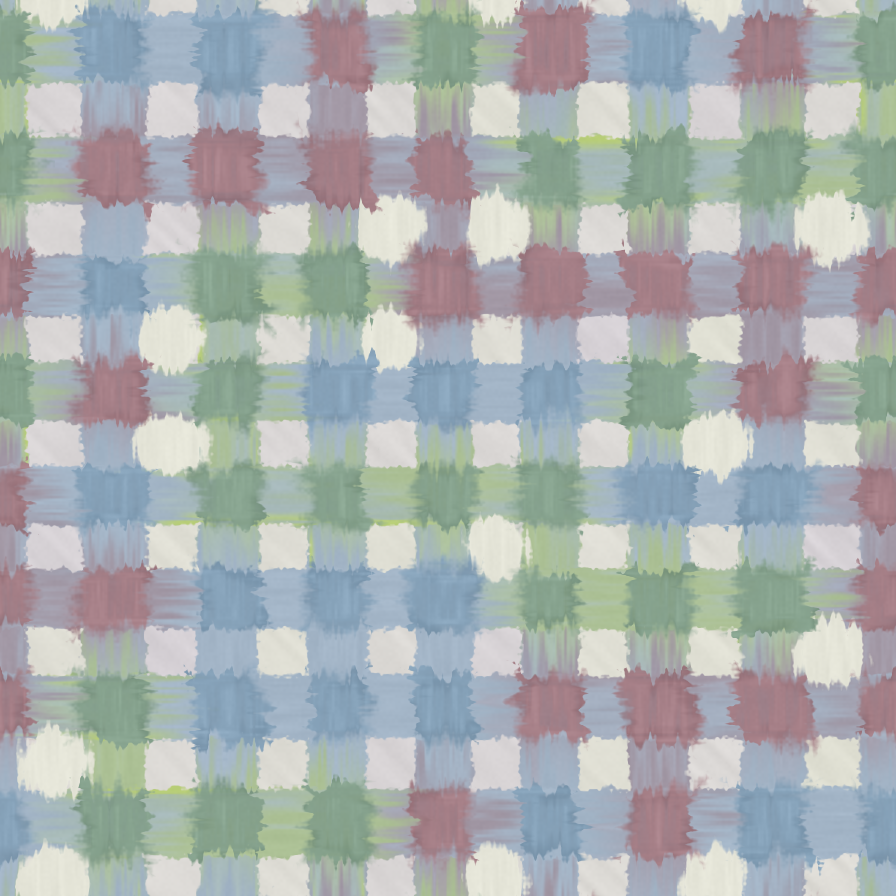
Write a Shadertoy shader that draws this pattern.

```glsl
// Painted gingham: 8 by 8 brushed crossings in blue, green and rose over pale paper.

float hash(vec2 p) {
    vec3 a = fract(p.xyx * 0.1031);
    a += dot(a, a.yzx + 33.33);
    return fract((a.x + a.y) * a.z);
}

// Value noise that wraps every 8 grid units; freq must be whole numbers.
float noise(vec2 g, vec2 freq) {
    vec2 p = g * freq, i = floor(p), f = p - i, wrap = 8.0 * freq, seed = freq * 7.0;
    f = f * f * (3.0 - 2.0 * f);
    float a = hash(mod(i, wrap) + seed);
    float b = hash(mod(i + vec2(1, 0), wrap) + seed);
    float c = hash(mod(i + vec2(0, 1), wrap) + seed);
    float d = hash(mod(i + 1.0, wrap) + seed);
    return mix(mix(a, b, f.x), mix(c, d, f.x), f.y);
}

// Pigment of a crossing: 0 blue, 1 green, 2 rose, in short runs along each row.
float pigmentAt(vec2 id) {
    id = mod(id, 8.0);
    float run = floor(mod(id.x + 3.0 * id.y, 8.0) / 3.0);
    float h = hash(id + 61.0) < 0.4 ? hash(id + 17.0) : hash(vec2(run + 40.0, id.y + 5.0));
    return step(0.31, h) + step(0.70, h);
}

vec3 knotColor(float k) {
    return k < 0.5 ? vec3(0.52, 0.63, 0.72) : k < 1.5 ? vec3(0.52, 0.63, 0.55) : vec3(0.64, 0.49, 0.52);
}

vec3 washColor(float k) {
    return k < 0.5 ? vec3(0.64, 0.71, 0.78) : k < 1.5 ? vec3(0.68, 0.76, 0.59) : vec3(0.64, 0.60, 0.65);
}

// Thin wash dragged from one crossing to the next, with lime paint caught at its edge.
vec3 band(vec2 from, vec2 to, float along, float across, float streak, float patchy) {
    float a = pigmentAt(from), b = pigmentAt(to);
    float drag = smoothstep(0.15, 0.85, along + 0.9 * (streak - 0.5));
    vec3 c = mix(washColor(a), washColor(b), drag);
    c = mix(c, washColor(0.0), 0.75 * smoothstep(0.25, 0.75, 0.6 * patchy + 0.4 * streak));
    float green = mix(float(a == 1.0), float(b == 1.0), drag);
    float lime = green * smoothstep(0.12, 0.27, across) * smoothstep(0.55, 0.8, patchy);
    c = mix(c, vec3(0.73, 0.82, 0.36), 0.75 * lime * smoothstep(0.2, 0.7, streak));
    return c + 0.05 * (streak - 0.5);
}

void mainImage(out vec4 fragColor, in vec2 fragCoord) {
    vec2 g = 8.0 * fragCoord / iResolution.xy;

    // Uneven hand spacing; crossings sit at whole numbers of q.
    vec2 q = g - vec2(-0.04, 0.57) - vec2(0.08, 0.12) * sin(0.7853982 * g + vec2(0.0, 0.3));
    vec2 id = round(q), f = q - id, cell = floor(q), t = q - cell;

    // Bristle marks and ragged edges.
    float upright = 0.6 * noise(g, vec2(18, 2)) + 0.4 * noise(g, vec2(41, 4));
    float level = 0.6 * noise(g, vec2(2, 18)) + 0.4 * noise(g, vec2(4, 41));
    float slant = noise(vec2(g.x + g.y, g.y - g.x), vec2(9, 1));
    float grain = noise(g, vec2(37)) - 0.5;
    float ragged = 0.05 * (noise(g, vec2(9)) - 0.5) + 0.04 * grain;

    // Paper in cream and lilac.
    float tone = hash(mod(cell, 8.0) + 23.0);
    vec3 col = mix(vec3(0.88, 0.88, 0.83), vec3(0.84, 0.82, 0.84), tone);
    col += 0.05 * (slant - 0.5);

    // Bands, vertical then horizontal.
    float acrossY = abs(f.x), acrossX = abs(f.y);
    vec3 vertical = band(vec2(id.x, cell.y), vec2(id.x, cell.y + 1.0), t.y, acrossY,
                         upright, noise(g, vec2(3, 1)));
    vec3 horizontal = band(vec2(cell.x, id.y), vec2(cell.x + 1.0, id.y), t.x, acrossX,
                           level, noise(g, vec2(1, 3)));
    col = mix(col, vertical, smoothstep(0.015, -0.015, acrossY - 0.275 + ragged));
    col = mix(col, horizontal, smoothstep(0.015, -0.015, acrossX - 0.285 + ragged));

    // Occasional thick cream dabs spilling over the bands.
    float dab = step(0.86, hash(mod(cell, 8.0) + 79.0));
    float dabEdge = length(t - 0.5) - 0.3 + 0.2 * (upright - 0.5) + ragged;
    vec3 cream = vec3(0.90, 0.90, 0.85) + 0.05 * (upright - 0.5);
    col = mix(col, cream, dab * smoothstep(0.03, -0.03, dabEdge));

    // Dense square knots: skewed, with bristle ends trailing both ways.
    vec2 wrapped = mod(id, 8.0);
    float lean = hash(wrapped + 31.0) - 0.5, size = hash(wrapped + 47.0);
    vec2 k = f + vec2(0.25 * lean * f.y, 0.12 * lean * f.x);
    k += 0.1 * (vec2(noise(g, vec2(4)), noise(g, vec2(5))) - 0.5);
    vec2 reach = abs(k) - 0.27 - 0.05 * size - 0.22 * (vec2(level, upright) - 0.5);
    float edge = max(reach.x, reach.y) + ragged;
    float sweep = smoothstep(0.14, 0.24, abs(k.y));
    float bristle = mix(upright, level, sweep);
    float soft = mix(0.02, 0.09, smoothstep(0.35, 0.75, noise(g, vec2(3))));
    float load = 0.82 + 0.18 * smoothstep(0.2, 0.6, bristle);
    vec3 paint = knotColor(pigmentAt(id)) + 0.11 * (bristle - 0.5);
    paint -= 0.05 * smoothstep(-0.14, -0.02, edge) * smoothstep(0.45, 0.7, noise(g, vec2(6)));
    col = mix(col, paint, load * smoothstep(soft, -soft, edge));

    fragColor = vec4(col + 0.012 * grain, 1.0);
}
```
